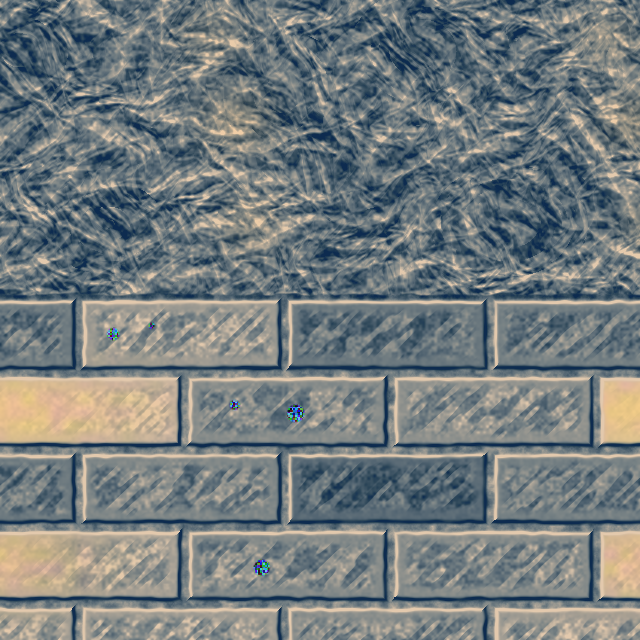
A Shadertoy shader for this texture:

```glsl
const float WALL_TOP = 0.538;
const vec2 BRICK_CELL = vec2(0.3216, 0.1202);
const vec2 BRICK_HALF = vec2(0.1525, 0.0515);

float hash(vec2 p) {
    vec3 q = fract(p.xyx * 0.1031);
    q += dot(q, q.yzx + 33.33);
    return fract((q.x + q.y) * q.z);
}

float noise(vec2 p) {
    vec2 i = floor(p), f = fract(p);
    f = f * f * (3.0 - 2.0 * f);
    return mix(mix(hash(i), hash(i + vec2(1, 0)), f.x),
               mix(hash(i + vec2(0, 1)), hash(i + vec2(1, 1)), f.x), f.y);
}

float fbm(vec2 p) {
    float sum = 0.0, weight = 0.5;
    for (int i = 0; i < 4; i++) {
        sum += weight * noise(p);
        p = p * 2.03 + 17.0;
        weight *= 0.5;
    }
    return sum;
}

// Coordinates along and across a direction
vec2 alongAxis(vec2 p, vec2 axis) {
    return vec2(dot(p, axis), dot(p, vec2(-axis.y, axis.x)));
}

// Soft spot that repeats sideways
float spot(vec2 p, vec2 centre, vec2 radius, float period) {
    vec2 d = p - centre;
    d.x -= period * round(d.x / period);
    d /= radius;
    return exp(-dot(d, d));
}

// Tone from 0 to 1 mapped from navy through slate to cream
vec3 palette(float tone) {
    vec3 ramp[6] = vec3[6](vec3(0.05, 0.17, 0.31), vec3(0.18, 0.28, 0.35),
        vec3(0.33, 0.40, 0.45), vec3(0.47, 0.51, 0.52),
        vec3(0.64, 0.62, 0.58), vec3(0.89, 0.79, 0.68));
    float t = clamp(tone, 0.0, 1.0) * 5.0;
    int i = min(int(t), 4);
    return mix(ramp[i], ramp[i + 1], t - float(i));
}

// Highest of many long tent-shaped folds, one for each cell
float folds(vec2 q, float streaks) {
    vec2 home = floor(q);
    float top = -1.0;
    for (int y = -2; y <= 2; y++) {
        for (int x = -2; x <= 2; x++) {
            vec2 cell = home + vec2(x, y);
            vec2 centre = cell + vec2(hash(cell + 3.0), hash(cell + 47.0));
            float falls = step(hash(cell + 91.0), mix(0.35, 1.0, streaks));
            float spread = (hash(cell + 23.0) - 0.5) * mix(1.5, 0.5, streaks);
            float angle = mix(0.65, -0.85, falls) + spread;
            vec2 d = abs(alongAxis(q - centre, vec2(cos(angle), sin(angle))));
            top = max(top, 0.35 + 0.65 * hash(cell + 61.0) - 1.9 * d.y - 0.42 * d.x);
        }
    }
    return top;
}

float rockHeight(vec2 p, float streaks) {
    vec2 bend = vec2(noise(p * 17.0 + 5.0), noise(p * 17.0 + 31.0)) - 0.5;
    vec2 ripple = vec2(noise(p * 60.0 + 8.0), noise(p * 60.0 + 63.0)) - 0.5;
    p += bend * 0.026 + ripple * 0.0045;
    return folds(p * 20.0 + 30.0, streaks) + 0.42 * folds(p * 47.0 + 150.0, streaks);
}

vec3 rock(vec2 p) {
    float period = 0.625;
    float dark = spot(p, vec2(0.03, 0.92), vec2(0.09, 0.08), period)
               + spot(p, vec2(0.17, 0.65), vec2(0.09, 0.07), period)
               + spot(p, vec2(0.44, 0.86), vec2(0.06, 0.07), period)
               + 0.4 * spot(p, vec2(0.53, 0.74), vec2(0.09, 0.06), period);
    float warm = spot(p, vec2(0.37, 0.81), vec2(0.06, 0.05), period)
               + 0.7 * spot(p, vec2(0.39, 0.65), vec2(0.05), period)
               + 0.6 * spot(p, vec2(0.33, 0.94), vec2(0.06, 0.05), period);
    float streaks = clamp(dark, 0.0, 1.0);
    vec2 lightStep = vec2(0.2, 0.98) * 0.0019;
    float low = rockHeight(p - lightStep, streaks), high = rockHeight(p + lightStep, streaks);
    float tone = 0.59 + 1.2 * (low - high) * (1.0 - 0.35 * min(warm, 1.0));
    tone += 0.35 * (0.5 * (low + high) - 0.56) - 0.16 * dark + 0.15 * warm;
    tone += 0.3 * (noise(p * 130.0) - 0.5) + 0.3 * (noise(p * 210.0 + 7.0) - 0.5);
    return palette(tone) + vec3(0.06, 0.02, -0.03) * warm;
}

vec3 wall(vec2 p) {
    float tones[20] = float[20](0.56, 0.76, 0.53, 0.58,  0.86, 0.67, 0.71, 0.90,
        0.55, 0.64, 0.43, 0.59,  0.80, 0.66, 0.68, 0.86,  0.79, 0.78, 0.68, 0.77);
    // Staggered cells
    float row = clamp(floor((WALL_TOP - p.y) / BRICK_CELL.y), 0.0, 4.0);
    float startX = mix(0.283, 0.4486, mod(row, 2.0));
    float column = round((p.x - startX) / BRICK_CELL.x);
    vec2 centre = vec2(startX + column * BRICK_CELL.x, WALL_TOP - (row + 0.5) * BRICK_CELL.y);
    vec2 local = p - centre + 0.003 * (vec2(noise(p * 60.0), noise(p * 60.0 + 9.0)) - 0.5);
    vec2 edge = abs(local) - BRICK_HALF;
    float dist = max(edge.x, edge.y);
    float inside = smoothstep(0.0015, -0.0015, dist);

    // Brick face with slanted hatching
    float base = tones[int(row) * 4 + int(clamp(column + 1.0, 0.0, 3.0))];
    vec2 slant = alongAxis(p, vec2(0.72, 0.69));
    float hatch = smoothstep(0.36, 0.62, noise(slant * vec2(32.0, 135.0) + 60.0));
    float warm = spot(p, vec2(0.0, 0.36), vec2(0.25, 0.07), 1.0)
               + 0.85 * spot(p, vec2(0.0, 0.125), vec2(0.14, 0.07), 1.0);
    warm = min(warm, 1.0) * smoothstep(0.71, 0.80, base);
    float core = smoothstep(0.008, 0.026, -dist + 0.012 * (noise(p * 40.0) - 0.5));
    float face = base + core * (1.0 - 0.8 * warm) * (0.08 - 0.28 * hatch);
    float grit = noise(p * 130.0) + noise(p * 210.0 + 7.0) - 1.0;
    face += 0.25 * grit * (0.25 + 0.75 * core) * (1.0 - 0.5 * warm);

    // Mortar and bevelled rims lit from the upper left
    float mortar = 0.58 + 0.9 * (fbm(p * 80.0) - 0.47);
    mortar -= 0.4 * smoothstep(0.012, 0.0, WALL_TOP - p.y);
    float tone = mix(mortar, face, inside);
    float lit = edge.x > edge.y ? -sign(local.x) : sign(local.y);
    float rim = exp(-pow((dist + 0.0015 * lit) / 0.0033, 2.0));
    rim *= 0.75 + 0.5 * noise(p * 50.0 + 21.0);
    tone = mix(tone, lit > 0.0 ? 1.0 : 0.0, min(1.1 * rim, 1.0));

    vec3 glow = mix(vec3(0.99, 0.73, 0.62), vec3(0.97, 0.82, 0.46), noise(p * 45.0));
    return mix(palette(tone), glow, inside * warm * 0.75 * (1.0 - min(rim, 1.0)));
}

// Scattered patches of coloured grain
vec3 addGrain(vec3 colour, vec2 p) {
    vec3 patches[5] = vec3[5](vec3(0.177, 0.478, 0.010), vec3(0.237, 0.491, 0.005),
        vec3(0.367, 0.367, 0.008), vec3(0.462, 0.354, 0.014), vec3(0.409, 0.113, 0.013));
    vec2 cell = floor(p * 384.0);
    vec3 grain = vec3(hash(cell), hash(cell + 71.0), hash(cell + 133.0));
    grain = smoothstep(0.2, 0.8, grain) * vec3(0.4, 0.8, 1.0);
    for (int i = 0; i < 5; i++) {
        float d = length(p - patches[i].xy) - patches[i].z;
        colour = mix(colour, grain, 0.85 * smoothstep(0.002, -0.003, d));
    }
    return colour;
}

void mainImage(out vec4 fragColor, in vec2 fragCoord) {
    vec2 p = fragCoord / iResolution.xy;
    float border = WALL_TOP + 0.002 + 0.004 * (noise(vec2(p.x * 50.0, 3.0)) - 0.5);
    vec3 colour = mix(wall(p), rock(p), smoothstep(-0.002, 0.002, p.y - border));
    fragColor = vec4(addGrain(colour, p), 1.0);
}
```
